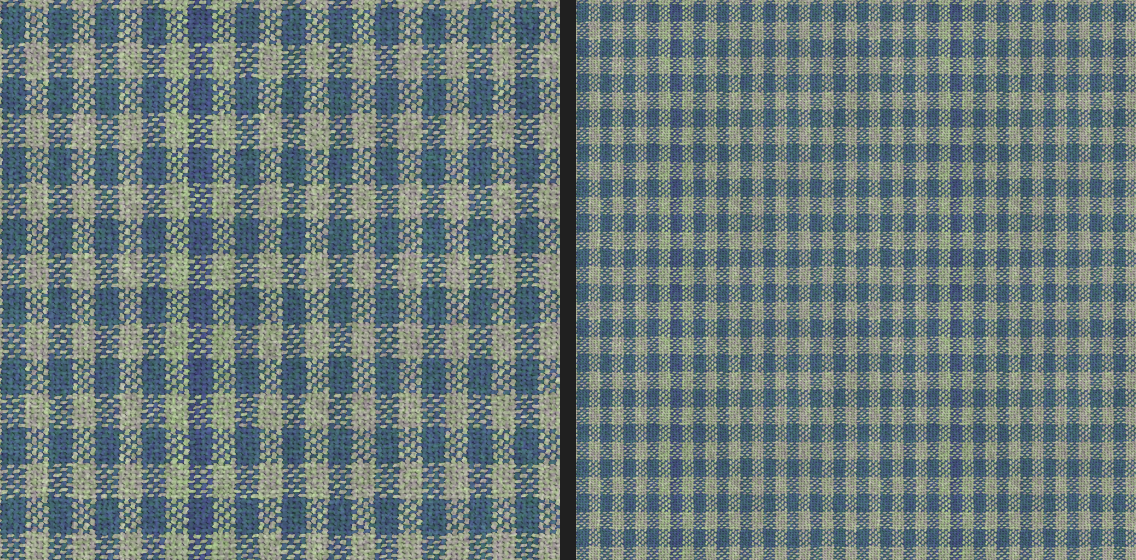
Left: one tile. Right: repeated 2 by 2.
Give the GLSL for this texture, as a three.js fragment shader.

```glsl
varying vec2 vUv;

#define CHECKS vec2(12.0, 8.0)
#define THREADS vec2(8.0, 14.0)
#define PHASE vec2(-0.35, 1.75)
#define CRIMP 0.42
#define SLANT 0.10
#define WOBBLE 0.30
#define WEAR 0.22
#define GRAIN 0.20
#define BLUE vec3(0.265, 0.385, 0.455)
#define VIOLET vec3(0.265, 0.325, 0.475)
#define CREAM vec3(0.635, 0.625, 0.580)
#define SAGE vec3(0.605, 0.660, 0.535)

const float PI = 3.14159;

float hash(vec2 p) {
  return fract(sin(dot(p, vec2(12.9898, 78.233))) * 43758.5453);
}

// Value noise that wraps after a whole number of cells
float noise(vec2 p, vec2 period) {
  vec2 i = floor(p);
  vec2 f = fract(p);
  f = f * f * (3.0 - 2.0 * f);
  vec2 a = mod(i, period);
  vec2 b = mod(i + 1.0, period);
  return mix(mix(hash(a), hash(vec2(b.x, a.y)), f.x),
             mix(hash(vec2(a.x, b.y)), hash(b), f.x), f.y);
}

float wrapNoise(vec2 uv, vec2 cells, float seed) {
  return noise(uv * cells + seed, cells);
}

// Dyed yarn: 0 is blue, 1 is undyed cream
vec3 yarn(float undyed, float violet, float tone) {
  vec3 dyed = mix(BLUE, VIOLET, violet);
  vec3 plain = mix(CREAM, SAGE, clamp(violet + 0.6 * tone, 0.0, 1.0));
  return mix(dyed, plain, undyed) * (1.0 + WEAR * (tone - 0.5));
}

void main() {
  vec2 uv = vUv;
  vec2 count = CHECKS * THREADS;

  // Thread coordinates, pulled slightly out of line
  vec2 t = uv * count + PHASE;
  t.x += WOBBLE * (wrapNoise(uv, vec2(24.0, 16.0), 3.0) - 0.5);
  t.y += 2.0 * WOBBLE * (wrapNoise(uv, vec2(18.0, 12.0), 7.0) - 0.5);
  t += 0.35 * (vec2(wrapNoise(uv, count, 5.0), wrapNoise(uv, count, 9.0)) - 0.5);
  t.x += SLANT * sin(2.0 * PI * t.y);

  vec2 id = floor(t);
  vec2 local = fract(t) - 0.5;
  vec2 wrapped = mod(id, count);
  vec2 side = 1.0 - 2.0 * mod(id, 2.0);

  // Plain weave: the thicker warp leaves only thin floats of weft
  float warpHeight = cos(PI * local.x) + CRIMP * side.x * sin(PI * t.y) + 0.22;
  float weftHeight = cos(PI * local.y) - CRIMP * side.y * sin(PI * t.x);
  float warpOnTop = smoothstep(-0.26, 0.26, warpHeight - weftHeight);
  float top = mix(weftHeight, warpHeight, warpOnTop);

  // Stripe colour of each thread set
  vec2 inCheck = mod(id, THREADS) / THREADS;
  float warpUndyed = step(0.5, inCheck.x);
  float weftUndyed = 1.0 - step(0.5, inCheck.y);

  // Uneven dye: a violet band and soft patches
  float band = exp(-pow((uv.x - 0.35) / 0.06, 2.0));
  float patches = wrapNoise(uv, vec2(6.0, 4.0), 2.0);
  float violet = clamp(0.8 * band + 0.4 * patches - 0.05, 0.0, 1.0);

  // Slubs along each thread
  float warpTone = 0.4 * hash(vec2(wrapped.x, 31.0))
                 + 0.6 * noise(vec2(id.x, t.y * 0.5), vec2(count.x, count.y * 0.5));
  float weftTone = 0.4 * hash(vec2(57.0, wrapped.y))
                 + 0.6 * noise(vec2(t.x * 0.5, id.y), vec2(count.x * 0.5, count.y));
  vec3 color = mix(yarn(weftUndyed, violet * 0.6, weftTone),
                   yarn(warpUndyed, violet, warpTone), warpOnTop);

  // Rounded threads and dark pinholes
  color *= mix(0.50, 1.04, smoothstep(0.1, 1.2, top));

  // Fibre grain with faint green and violet specks
  float grain = wrapNoise(uv, vec2(300.0), 11.0) - 0.5;
  float speck = wrapNoise(uv, vec2(190.0), 17.0) - 0.5;
  color *= 1.0 + GRAIN * 1.4 * grain;
  color += GRAIN * speck * vec3(-0.15, 0.45, -0.55);
  color *= 0.97 + 0.06 * wrapNoise(uv, vec2(5.0), 23.0);

  gl_FragColor = vec4(clamp(color, 0.0, 1.0), 1.0);
}
```
